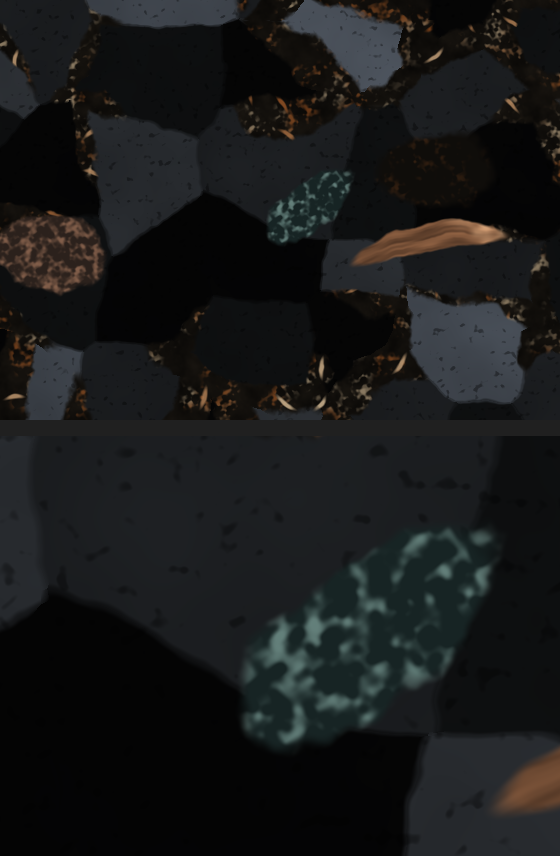
Top, the full canvas; bottom, a detail of the centre.
Give the GLSL for this texture, as a Shadertoy shader.

```glsl
// Sandstone thin section between crossed polars: dark quartz grains, speckled matrix, one mica blade.

const vec3 BLACK_GRAIN = vec3(0.018, 0.018, 0.019);
const vec3 DARK_GRAIN  = vec3(0.055, 0.061, 0.065);
const vec3 SLATE_GRAIN = vec3(0.100, 0.108, 0.118);
const vec3 GREY_GRAIN  = vec3(0.165, 0.178, 0.195);
const vec3 PALE_GRAIN  = vec3(0.255, 0.278, 0.310);
const vec3 MATRIX      = vec3(0.065, 0.055, 0.042);
const vec3 ORANGE      = vec3(0.55, 0.28, 0.10);
const vec3 CREAM       = vec3(0.70, 0.62, 0.50);

float hash(vec2 p) {
    return fract(sin(dot(p, vec2(127.1, 311.7))) * 43758.5453);
}

float noise(vec2 p) {
    vec2 i = floor(p), f = fract(p);
    f = f * f * (3.0 - 2.0 * f);
    return mix(mix(hash(i), hash(i + vec2(1, 0)), f.x),
               mix(hash(i + vec2(0, 1)), hash(i + vec2(1, 1)), f.x), f.y);
}

float fbm(vec2 p) {
    float sum = 0.0, amp = 0.53;
    for (int i = 0; i < 4; i++) {
        sum += amp * noise(p);
        p = mat2(1.6, 1.2, -1.2, 1.6) * p + 7.3;
        amp *= 0.5;
    }
    return sum;
}

vec2 rotate(vec2 p, float a) {
    return mat2(cos(a), -sin(a), sin(a), cos(a)) * p;
}

// Fine crystal glitter, 0 to 1
float speckle(vec2 p, float low, float high) {
    return smoothstep(low, high, 0.6 * noise(p * 75.0) + 0.4 * noise(rotate(p, 0.6) * 140.0));
}

// Coverage of a soft-edged ellipse in its own frame
float ellipse(vec2 q, vec2 radii, float blur) {
    float d = (length(q / radii) - 1.0) * min(radii.x, radii.y);
    return 1.0 - smoothstep(-blur, blur, d);
}

// Brightness class of a grain, spread evenly over the cells
vec3 grainColour(vec2 id) {
    float t = fract(0.96 + dot(id, vec2(0.7549, 0.5698)));
    vec3 c = mix(BLACK_GRAIN, DARK_GRAIN, step(0.30, t));
    c = mix(c, SLATE_GRAIN, step(0.54, t));
    c = mix(c, GREY_GRAIN, step(0.78, t));
    c = mix(c, PALE_GRAIN, step(0.92, t));
    return c * (0.92 + 0.16 * hash(id + 3.0));
}

// Two nearest grains and the distance to their common border
float grains(vec2 p, out vec2 nearId, out vec2 nextId) {
    vec2 cell = floor(p), nearPos = vec2(0), nextPos = vec2(0);
    float nearD = 1e3, nextD = 1e3;
    for (int y = -2; y <= 2; y++)
    for (int x = -2; x <= 2; x++) {
        vec2 id = cell + vec2(x, y);
        vec2 pos = id + 0.1 + 0.8 * vec2(hash(id), hash(id + 41.0)) - p;
        float d = dot(pos, pos) - 0.22 * hash(id + 9.0);
        if (d < nearD) {
            nextD = nearD; nextPos = nearPos; nextId = nearId;
            nearD = d; nearPos = pos; nearId = id;
        } else if (d < nextD) {
            nextD = d; nextPos = pos; nextId = id;
        }
    }
    return 0.5 * (nextD - nearD) / max(length(nextPos - nearPos), 0.05);
}

// Thin bright slivers, one per cell, at random angles
float sliver(vec2 p, float size, out float tint) {
    vec2 id = floor(p / size);
    vec2 centre = (id + 0.35 + 0.3 * vec2(hash(id), hash(id + 5.0))) * size;
    vec2 q = rotate(p - centre, 6.283 * hash(id + 8.0));
    q.y += 6.0 * q.x * q.x;
    tint = hash(id + 12.0);
    return ellipse(q, size * vec2(0.24, 0.055), 0.0025) * step(0.5, hash(id + 21.0));
}

void mainImage(out vec4 fragColor, in vec2 fragCoord) {
    vec2 p = fragCoord / iResolution.y;
    vec2 rough = vec2(fbm(p * 13.0), fbm(p * 13.0 + 31.0)) - 0.5;
    vec2 warped = p + 0.10 * (vec2(noise(p * 4.0), noise(p * 4.0 + 17.0)) - 0.5) + 0.035 * rough;

    // Grains with uneven extinction and fine pits
    vec2 nearId, nextId;
    float edge = 0.25 * grains(warped / 0.25, nearId, nextId);
    vec3 nearCol = grainColour(nearId), nextCol = grainColour(nextId);
    vec3 col = mix(0.5 * (nearCol + nextCol), nearCol, smoothstep(0.0, 0.005, edge));
    col *= 0.82 + 0.36 * fbm(p * 5.0 + nearId);
    col *= 1.0 - 0.35 * speckle(p + 4.0, 0.68, 0.85);

    // Speckled matrix along some borders
    float width = 0.045 * smoothstep(0.32, 0.75, noise(p * 4.5 + 2.0));
    float ragged = 0.03 * (fbm(p * 28.0) - 0.5);
    float matrix = 1.0 - smoothstep(width - 0.007, width + 0.007, edge + ragged);
    matrix *= smoothstep(0.0, 0.012, width);
    vec3 glint = mix(ORANGE, CREAM, smoothstep(0.3, 0.7, noise(p * 14.0)));
    float patches = smoothstep(0.25, 0.75, noise(p * 22.0));
    vec3 matrixCol = MATRIX * (0.4 + 1.2 * fbm(p * 30.0)) + glint * 0.65 * patches * speckle(p, 0.5, 0.88);
    col = mix(col, matrixCol, matrix);
    float tint;
    float flake = sliver(p + 0.02 * rough, 0.09, tint);
    col = mix(col, mix(ORANGE, CREAM * 1.2, tint), 0.85 * flake * matrix);

    // Altered grains: dim brown, pinkish and green aggregates
    vec2 w = p + 0.06 * rough;
    float brown = ellipse(w - vec2(1.04, 0.60), vec2(0.13, 0.09), 0.012);
    col = mix(col, MATRIX * 0.9 + 0.25 * ORANGE * patches * speckle(p + 2.0, 0.5, 0.9), brown);
    float pink = ellipse(rotate(w - vec2(0.12, 0.40), -0.2), vec2(0.13, 0.085), 0.006);
    col = mix(col, vec3(0.17, 0.13, 0.11) + vec3(0.34, 0.24, 0.18) * speckle(p + 6.0, 0.35, 0.9), pink);
    float green = ellipse(rotate(w - vec2(0.74, 0.51), 0.6), vec2(0.115, 0.055), 0.005);
    col = mix(col, vec3(0.09, 0.14, 0.14) + vec3(0.30, 0.36, 0.34) * speckle(p + 8.0, 0.42, 0.92), green);

    // Mica blade with lengthwise fibres, brighter at its frayed end
    vec2 q = rotate(p - vec2(1.016, 0.427), 0.2) + 0.022 * rough;
    q.y += 0.9 * q.x * q.x - 0.008;
    float blade = ellipse(q, vec2(0.18, 0.034), 0.003);
    float fibre = noise(q * vec2(14.0, 170.0));
    float shine = smoothstep(0.06, 0.18, q.x + 1.5 * q.y) * noise(p * 45.0);
    col = mix(col, mix(vec3(0.33, 0.22, 0.15), vec3(0.56, 0.38, 0.26), fibre) + 0.6 * CREAM * shine, blade);

    fragColor = vec4(col, 1.0);
}
```
